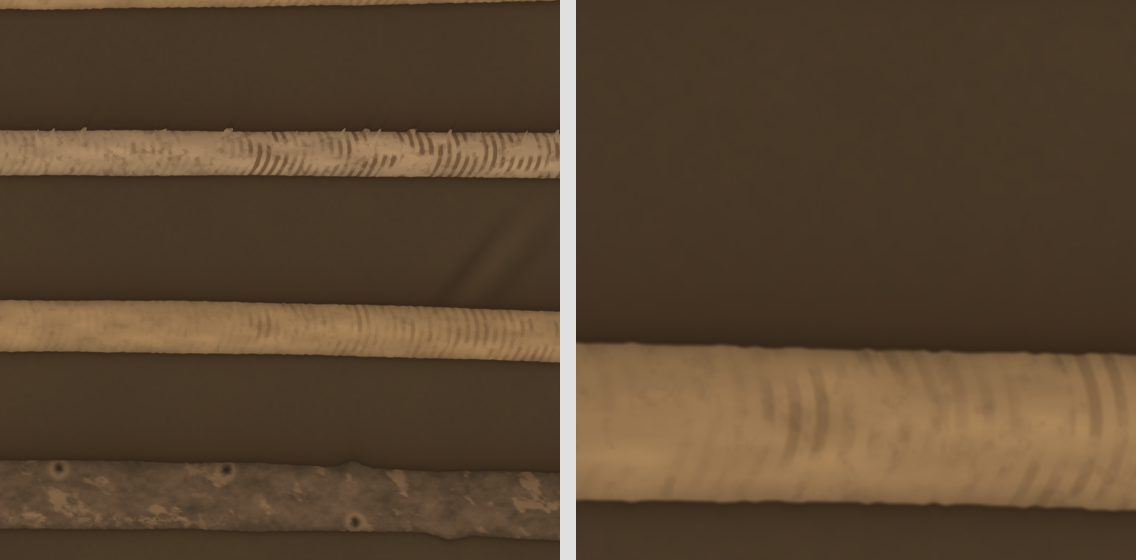
Left, the full canvas; right, a detail of the centre.
This texture is drawn by a WebGL 2 fragment shader. Its source:

```glsl
#version 300 es
precision highp float;
// Four horizontal wooden sticks, three peeled and one in bark, lying on brown cloth.

uniform vec2 u_resolution;
out vec4 fragColor;

const vec3 CLOTH = vec3(0.285, 0.222, 0.153);
const vec3 SHADOW = vec3(0.225, 0.158, 0.100);
const vec3 PALE_WOOD = vec3(0.61, 0.49, 0.36);
const vec3 GOLD_WOOD = vec3(0.59, 0.46, 0.31);
const vec3 RING = vec3(0.37, 0.27, 0.18);
const vec3 BARK = vec3(0.335, 0.262, 0.190);
const vec3 BARE_PATCH = vec3(0.52, 0.40, 0.28);

float hash(vec2 p) {
  vec3 q = fract(vec3(p.xyx) * 0.1031);
  q += dot(q, q.yzx + 33.33);
  return fract((q.x + q.y) * q.z);
}

float noise(vec2 p) {
  vec2 i = floor(p), f = fract(p);
  f = f * f * (3.0 - 2.0 * f);
  return mix(mix(hash(i), hash(i + vec2(1, 0)), f.x),
             mix(hash(i + vec2(0, 1)), hash(i + vec2(1, 1)), f.x), f.y);
}

float fbm(vec2 p) {
  float sum = 0.0, amp = 0.5;
  for (int i = 0; i < 4; i++) {
    sum += amp * noise(p);
    p = p * 2.03 + 17.7;
    amp *= 0.5;
  }
  return sum / 0.9375;
}

float bump(float x, float center, float width) {
  float t = (x - center) / width;
  return exp(-t * t);
}

// Cloth with soft diagonal folds at the right of the middle gap
vec3 clothColor(vec2 p) {
  float across = p.x - 0.78 - 0.78 * (p.y - 0.455);
  float reach = smoothstep(0.67, 0.50, p.y) * smoothstep(0.40, 0.46, p.y);
  float fold = bump(across, 0.0, 0.018) + 0.7 * bump(across, 0.095, 0.025)
             - 0.6 * bump(across, 0.045, 0.022);
  float grain = 0.05 * (fbm(p * 130.0) - 0.5) + 0.08 * (fbm(p * 5.0) - 0.5);
  return CLOTH * (1.0 + grain - 0.15 * fold * reach);
}

// Shade cast on the cloth, deeper above a stick than below it
vec3 castShadow(vec3 cloth, float offset, float halfWidth) {
  float gap = max(abs(offset) - halfWidth, 0.0);
  float above = step(0.0, offset);
  float wide = exp(-gap / mix(0.012, 0.045, above)) * mix(0.55, 0.75, above);
  float contact = 0.18 * exp(-gap / 0.006);
  return mix(cloth, SHADOW, wide) * (1.0 - contact);
}

// Peeled wood: u along the stick, v from -1 to 1 across it
vec3 peeledColor(float u, float v, vec3 wood, float ringAmount, float seed) {
  float curve = u + 0.014 * v * v - 0.004 * v + 0.006 * noise(vec2(u * 14.0, seed));
  float ring = smoothstep(0.15, 0.95, 0.5 + 0.5 * cos(curve * 390.0));
  float zone = smoothstep(0.40, 0.46, u) * (1.0 - 0.7 * bump(u, 0.57, 0.04));
  float breaks = smoothstep(0.32, 0.68, fbm(vec2(curve * 34.0, v * 1.8 + seed)));
  float flecks = smoothstep(0.54, 0.80, fbm(vec2(u * 85.0, v * 3.5 + seed * 3.0)));
  float marks = ring * breaks * mix(0.22, 1.0, zone) + 0.40 * flecks;
  float mottle = fbm(vec2(u * 18.0 + seed, v * 2.0)) - 0.5;
  vec3 color = wood * (1.0 + 0.22 * mottle);
  return mix(color, RING, clamp(marks * ringAmount, 0.0, 0.8));
}

// Bark: dark mottling, bare streaks and a row of knots
vec3 barkColor(float u, float v) {
  float mottle = fbm(vec2(u * 26.0, v * 2.5 + 4.0));
  float fiber = fbm(vec2(u * 90.0, v * 7.0));
  vec3 color = BARK * (0.72 + 0.40 * mottle + 0.24 * fiber);
  float bare = smoothstep(0.58, 0.76, fbm(vec2(u * 30.0 + v, v * 2.4 + 9.0)));
  float lowerStreak = bump(v, -0.72, 0.15) * smoothstep(0.50, 0.70, fiber)
                    * smoothstep(0.50, 0.35, u);
  color = mix(color, BARE_PATCH, 0.65 * bare + 0.5 * lowerStreak);
  for (int i = 0; i < 3; i++) {
    float k = float(i);
    vec2 knot = vec2(0.105 + 0.265 * k * (1.25 - 0.125 * k), i == 2 ? -0.72 : 0.78);
    float r = length((vec2(u, v) - knot) * vec2(62.0, 3.4)) + 0.4 * (fiber - 0.5);
    color = mix(color, BARE_PATCH, 0.65 * bump(r, 0.85, 0.4));
    color *= 1.0 - 0.5 * bump(r, 0.0, 0.45);
  }
  return color;
}

void main() {
  vec2 p = gl_FragCoord.xy / u_resolution;
  float soft = max(0.0018, 1.0 / u_resolution.y);
  vec4 centers = vec4(0.117, 0.418, 0.727, 1.021);
  vec4 halfWidths = vec4(0.057, 0.046, 0.040, 0.037);
  vec4 bends = vec4(-0.022, -0.020, -0.005, 0.017);
  vec3 color = clothColor(p);

  for (int i = 0; i < 4; i++) {
    float seed = float(i) * 7.3 + 2.0;
    float isBark = i == 0 ? 1.0 : 0.0;
    float offset = p.y - centers[i] - bends[i] * p.x * p.x;
    float wobble = (noise(vec2(p.x * 9.0, seed)) - 0.5) * mix(0.003, 0.009, isBark);
    float rough = (noise(vec2(p.x * 150.0, seed)) - 0.5) * 0.0018;
    float knotRise = isBark * 0.011 * (bump(p.x, 0.63, 0.022) * step(0.0, offset)
                   + bump(p.x, 0.80, 0.03) * step(offset, 0.0));
    float frayed = i == 2 ? smoothstep(0.76, 0.94, noise(vec2(p.x * 110.0 - offset * 60.0, 5.0))) : 0.0;
    float halfWidth = halfWidths[i] + wobble + rough + knotRise
                    + 0.006 * frayed * step(0.0, offset);
    float v = offset / halfWidth;

    vec3 wood = i == 2 ? PALE_WOOD : GOLD_WOOD;
    float ringAmount = i == 2 ? 0.78 : 0.36;
    vec3 stick = i == 0 ? barkColor(p.x, v) : peeledColor(p.x, v, wood, ringAmount, seed);
    float rounding = 1.03 - 0.25 * pow(abs(v), 4.0) - 0.04 * v;
    color = castShadow(color, offset, halfWidth);
    color = mix(color, stick * rounding, smoothstep(soft, -soft, abs(offset) - halfWidth));
  }
  fragColor = vec4(color, 1.0);
}
```
